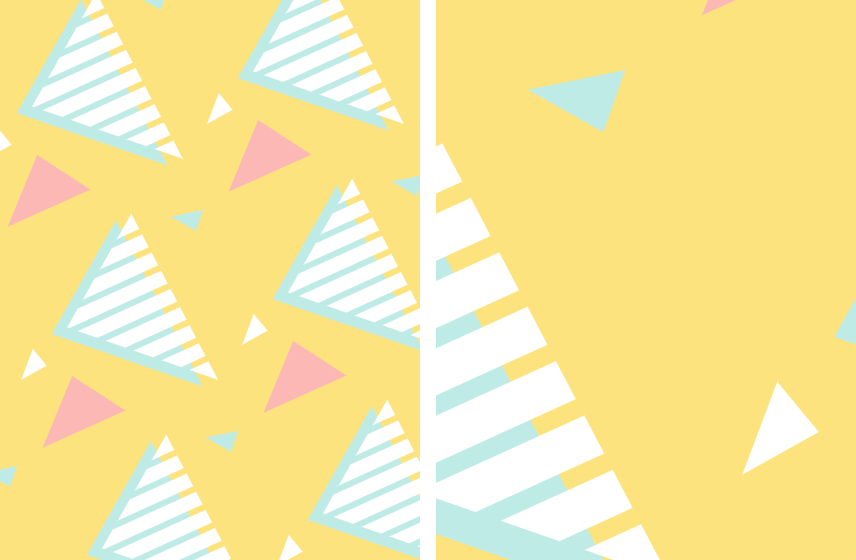
Left: the whole. Right: its middle third, enlarged.
Reproduce this pattern procedurally as a WebGL 2 fragment shader.

```glsl
#version 300 es
precision highp float;
// Flat triangles scattered on yellow: a striped white triangle over an aqua
// shadow, with small pink, white and aqua triangles around it.
// One group is repeated on a tilted square lattice, using half-plane distances.

uniform vec2 u_resolution;
out vec4 fragColor;

const vec3 YELLOW = vec3(0.99, 0.89, 0.49);
const vec3 WHITE = vec3(1.0);
const vec3 AQUA = vec3(0.75, 0.92, 0.90);
const vec3 PINK = vec3(0.99, 0.72, 0.71);

// Signed distance to the line a-b, negative on the inner side
float edge(vec2 p, vec2 a, vec2 b) {
    return dot(p - a, normalize(vec2(b.y - a.y, a.x - b.x)));
}

float triangle(vec2 p, vec2 a, vec2 b, vec2 c) {
    return max(edge(p, a, b), max(edge(p, b, c), edge(p, c, a)));
}

float bigTriangle(vec2 p) {
    return triangle(p, vec2(0.0), vec2(88.0, -156.0), vec2(207.0, 72.0));
}

// Large triangle cut by eight slanted gaps, counted down from its apex
float stripedTriangle(vec2 p) {
    float s = dot(p - vec2(88.0, -156.0), vec2(0.414, 0.910));
    float gapCentre = 28.0 * clamp(floor(s / 28.0 + 0.5), 1.0, 8.0);
    return max(bigTriangle(p), 4.2 - abs(s - gapCentre));
}

// Smooth coverage of a shape over one pixel
float cover(float d, float pixel) {
    return clamp(0.5 - d / pixel, 0.0, 1.0);
}

void main() {
    // Canvas is 768 units high, with y pointing down
    float pixel = 768.0 / u_resolution.y;
    vec2 p = vec2(gl_FragCoord.x, u_resolution.y - gl_FragCoord.y) * pixel;
    p -= vec2(71.0, 458.0);

    // Tilted square lattice
    mat2 lattice = mat2(303.0, -48.0, 48.0, 303.0);
    vec2 cell = floor(inverse(lattice) * p);
    vec3 color = YELLOW;

    // Groups reach past their cell, so visit the neighbours too
    for (int j = -1; j <= 1; j++) {
        for (int i = -1; i <= 1; i++) {
            vec2 q = p - lattice * (cell + vec2(i, j));

            // Shadow and striped triangle
            color = mix(color, AQUA, cover(bigTriangle(q), pixel));
            color = mix(color, WHITE, cover(stripedTriangle(q - vec2(21.0, -9.0)), pixel));

            // Loose triangles
            float pink = triangle(q, vec2(28.0, 57.5), vec2(101.0, 105.0), vec2(-12.5, 156.0));
            float white = triangle(q, vec2(-26.0, 20.5), vec2(-7.0, 43.5), vec2(-42.0, 63.0));
            float aqua = triangle(q, vec2(163.0, -161.0), vec2(207.5, -170.0), vec2(197.5, -141.5));
            color = mix(color, PINK, cover(pink, pixel));
            color = mix(color, WHITE, cover(white, pixel));
            color = mix(color, AQUA, cover(aqua, pixel));
        }
    }
    fragColor = vec4(color, 1.0);
}
```
